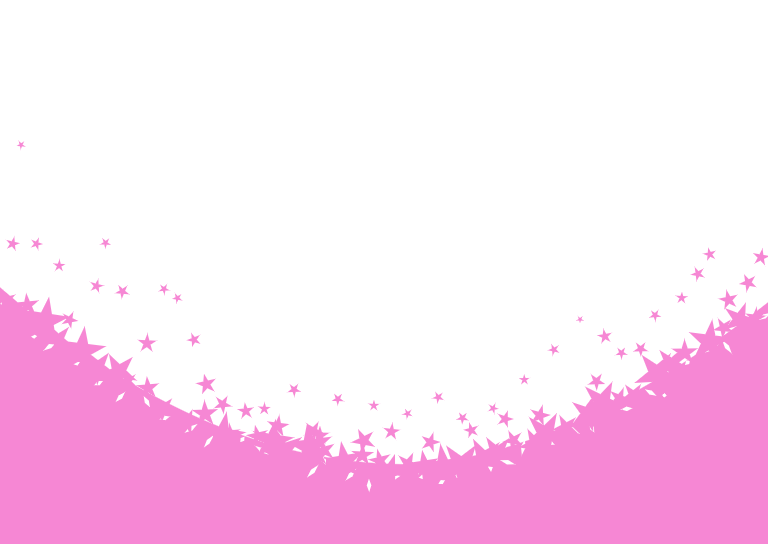
A WebGL 2 fragment shader for this background:

```glsl
#version 300 es
precision highp float;
// Pink bowl-shaped hill on white, with a ragged rim of stars and small stars drifting above it.

uniform vec2 u_resolution;
out vec4 fragColor;

const vec3 WHITE = vec3(1.0);
const vec3 PINK = vec3(0.965, 0.53, 0.83);
const float TAU = 6.2831853;
const float VALLEY_X = 0.53;
const float VALLEY_Y = 0.104;
const int RIM_STARS = 44;
const int DRIFT_STARS = 46;
const int SHARDS = 34;

float hash(float n, float seed) {
    return fract(sin(n * 127.1 + seed * 311.7) * 43758.55);
}

mat2 rotation(float angle) {
    float c = cos(angle), s = sin(angle);
    return mat2(c, s, -s, c);
}

// Height of the hill: low in the middle, steep at both sides.
float hillHeight(float x) {
    float d = abs(x - VALLEY_X);
    float rise = x < VALLEY_X ? 0.82 * d * d : 0.79 * pow(d, 1.75);
    return VALLEY_Y + rise;
}

// Signed distance to the edges of a five-pointed star, folded into one arm.
float starDistance(vec2 p, float radius) {
    float sector = TAU / 5.0;
    float angle = mod(atan(p.x, p.y) + 0.5 * sector, sector) - 0.5 * sector;
    vec2 arm = length(p) * vec2(cos(angle), abs(sin(angle)));
    return dot(arm - vec2(radius, 0.0), vec2(0.309, 0.951));
}

// Signed distance to a thin pointed sliver.
float shardDistance(vec2 p, vec2 size) {
    p = abs(p);
    return (p.x / size.x + p.y / size.y - 1.0) * min(size.x, size.y);
}

float coverage(float dist, float pixel) {
    return clamp(0.5 - dist / pixel, 0.0, 1.0);
}

// Jittered, evenly spread position across the width.
float spreadX(float i, float count, float seed) {
    return (i + 0.15 + 0.7 * hash(i, seed)) / count;
}

// Large stars whose points break up the rim.
float rimStars(vec2 p) {
    float dist = 1.0;
    for (int k = 0; k < RIM_STARS; k++) {
        float i = float(k);
        float x = spreadX(i, float(RIM_STARS), 1.0);
        float radius = mix(0.014, 0.034, pow(hash(i, 2.0), 1.6));
        float lift = mix(-0.012, 0.012, hash(i, 3.0));
        vec2 local = p - vec2(x, hillHeight(x) + lift);
        local = rotation(TAU * hash(i, 4.0)) * local;
        dist = min(dist, starDistance(local, radius));
    }
    return dist;
}

// Loose stars that shrink and thin out with height.
float driftStars(vec2 p) {
    float dist = 1.0;
    for (int k = 0; k < DRIFT_STARS; k++) {
        float i = float(k);
        float x = spreadX(i, float(DRIFT_STARS), 5.0);
        float height = pow(hash(i, 6.0), 1.7);
        float reach = 0.05 + 0.28 * abs(x - VALLEY_X);
        float radius = mix(0.017, 0.007, sqrt(height)) * mix(0.65, 1.1, hash(i, 7.0));
        vec2 local = p - vec2(x, hillHeight(x) + 0.026 + reach * height);
        local = rotation(TAU * hash(i, 8.0)) * local;
        dist = min(dist, starDistance(local, radius));
    }
    return dist;
}

// Small white gaps just below the rim.
float rimGaps(vec2 p) {
    float dist = 1.0;
    for (int k = 0; k < SHARDS; k++) {
        float i = float(k);
        float x = spreadX(i, float(SHARDS), 9.0);
        float depth = mix(0.0, 0.03, hash(i, 10.0));
        vec2 size = vec2(mix(0.003, 0.011, hash(i, 11.0)), 0.003);
        vec2 local = p - vec2(x, hillHeight(x) - depth);
        local = rotation(TAU * hash(i, 12.0)) * local;
        dist = min(dist, shardDistance(local, size));
    }
    return dist;
}

void main() {
    // One unit is the canvas width.
    float pixel = 1.0 / u_resolution.x;
    vec2 p = gl_FragCoord.xy * pixel;

    float hill = coverage(p.y - hillHeight(p.x), 1.3 * pixel);
    hill *= 1.0 - coverage(rimGaps(p), pixel);
    float stars = coverage(min(rimStars(p), driftStars(p)), pixel);

    fragColor = vec4(mix(WHITE, PINK, max(hill, stars)), 1.0);
}
```
